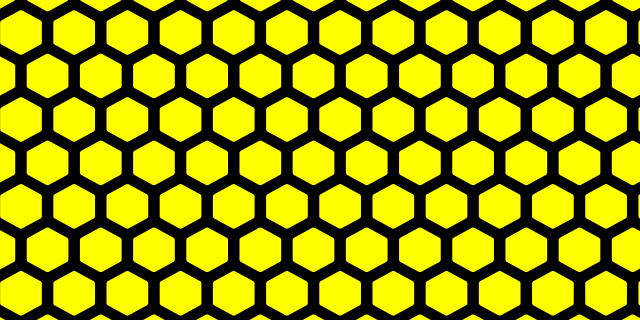
Reproduce this pattern procedurally as a Shadertoy shader.

```glsl
// Honeycomb of yellow, slightly flattened hexagons with softened corners on black.
// Two interleaved rectangular lattices give the nearest cell centre; a rounded
// hexagon distance function then fills each cell.

const float PITCH = 0.16622;   // cell spacing across, in canvas heights
const float SQUASH = 0.9435;   // vertical flattening of the regular grid

// Signed distance to a regular hexagon with vertical sides
float hexagonDistance(vec2 p, float apothem) {
    const vec2 foldAxis = vec2(-0.8660254, 0.5);
    p = abs(p.yx);
    p -= 2.0 * min(dot(foldAxis, p), 0.0) * foldAxis;
    float halfSide = apothem * 0.57735;
    p -= vec2(clamp(p.x, -halfSide, halfSide), apothem);
    return length(p) * sign(p.y);
}

// Offset from the nearest centre of a unit-spaced hexagonal lattice
vec2 nearestCell(vec2 p) {
    vec2 period = vec2(1.0, 1.7320508);
    vec2 even = mod(p + 0.5 * period, period) - 0.5 * period;
    vec2 odd = mod(p, period) - 0.5 * period;
    return dot(even, even) < dot(odd, odd) ? even : odd;
}

void mainImage(out vec4 fragColor, in vec2 fragCoord) {
    vec2 p = fragCoord / iResolution.y;
    vec2 grid = (p - vec2(0.2318, 0.8984)) / (PITCH * vec2(1.0, SQUASH));

    // Rounded hexagon, leaving a black wall between neighbours
    float corner = 0.06;
    float d = hexagonDistance(nearestCell(grid), 0.392 - corner) - corner;

    // One-pixel edge smoothing
    float pixel = 1.0 / (iResolution.y * PITCH);
    float fill = clamp(0.5 - d / pixel, 0.0, 1.0);

    fragColor = vec4(vec3(1.0, 1.0, 0.0) * fill, 1.0);
}
```
